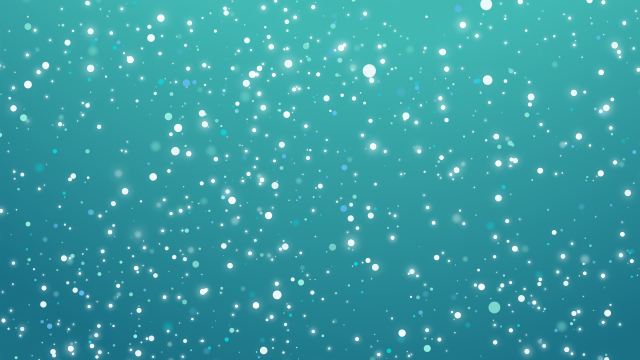
Reproduce this background procedurally as a WebGL 1 fragment shader.

```glsl
precision highp float;

uniform vec2 u_resolution;

float hash(vec2 p) {
    return fract(sin(dot(p, vec2(127.1, 311.7))) * 43758.5453);
}

float valueNoise(vec2 p) {
    vec2 cell = floor(p);
    vec2 f = fract(p);
    f = f * f * (3.0 - 2.0 * f);
    float low = mix(hash(cell), hash(cell + vec2(1.0, 0.0)), f.x);
    float high = mix(hash(cell + vec2(0.0, 1.0)), hash(cell + vec2(1.0)), f.x);
    return mix(low, high, f.y);
}

// Teal gradient, lightest at the top centre and dimmer towards the sides
vec3 waterColor(vec2 uv) {
    float side = uv.x - 0.56;
    float ripple = valueNoise(uv * vec2(3.0, 2.0)) - 0.5;
    float light = 0.14 + 1.0 * uv.y - 1.15 * side * side + 0.06 * ripple;
    return mix(vec3(0.10, 0.445, 0.525), vec3(0.25, 0.71, 0.695), clamp(light, 0.0, 1.05));
}

// White up to the given share, then mint, blue and cyan
vec3 dotTint(float pick, float whiteShare) {
    float tinted = (pick - whiteShare) / (1.0 - whiteShare);
    vec3 tint = vec3(0.98, 1.0, 1.0);
    tint = mix(tint, vec3(0.60, 0.95, 0.88), step(0.0, tinted));
    tint = mix(tint, vec3(0.38, 0.74, 0.96), step(0.5, tinted));
    return mix(tint, vec3(0.03, 0.85, 0.87), step(0.78, tinted));
}

// Share of cells that hold a dot, clumped and thinner near the sides
float dotDensity(vec2 p, float aspect) {
    float side = abs(p.x / aspect - 0.5) * 2.0;
    float clumps = mix(0.4, 1.6, valueNoise(p * 5.0 + 17.0));
    return clumps * mix(1.25, 0.7, side * side);
}

// Scatters one layer of dots over a jittered grid
vec3 addDots(vec3 color, vec2 p, float aspect, float cellSize, vec2 radii,
             float share, float whiteShare, float blur, float opacity, float seed) {
    vec2 grid = p / cellSize + seed * 0.37;
    float pixel = 1.0 / u_resolution.y;
    for (int j = -1; j <= 1; j++) {
        for (int i = -1; i <= 1; i++) {
            vec2 cell = floor(grid) + vec2(float(i), float(j));
            vec2 key = cell + seed * 19.7;
            vec2 jitter = vec2(hash(key + 3.1), hash(key + 7.3));
            vec2 center = (cell + jitter - seed * 0.37) * cellSize;
            float present = step(hash(key), share * dotDensity(center, aspect));

            float size = hash(key + 11.9);
            float radius = mix(radii.x, radii.y, size * size);
            float dist = length(p - center);
            float edge = max(0.7 * pixel, blur * radius);
            float disc = 1.0 - smoothstep(radius - edge, radius + edge, dist);

            // White dots are nearly opaque and carry a halo
            float pick = hash(key + 23.7);
            float isWhite = 1.0 - step(whiteShare, pick);
            float faintest = mix(0.6, 0.88, isWhite);
            float alpha = opacity * mix(faintest, 1.0, hash(key + 31.3));
            float reach = dist / (radius * 2.0);
            float glow = 0.45 * isWhite * hash(key + 41.1) * exp(-reach * reach);
            color = mix(color, dotTint(pick, whiteShare), present * alpha * max(disc, glow));
        }
    }
    return color;
}

void main() {
    vec2 uv = gl_FragCoord.xy / u_resolution;
    float aspect = u_resolution.x / u_resolution.y;
    vec2 p = vec2(uv.x * aspect, uv.y);

    vec3 color = waterColor(uv);

    // Faint blurred dots behind, then sharp ones from tiny to large
    color = addDots(color, p, aspect, 0.090, vec2(0.006, 0.013), 0.35, 0.30, 0.70, 0.40, 1.0);
    color = addDots(color, p, aspect, 0.045, vec2(0.0015, 0.003), 0.50, 0.55, 0.20, 0.80, 2.0);
    color = addDots(color, p, aspect, 0.050, vec2(0.003, 0.006), 0.55, 0.66, 0.15, 1.00, 3.0);
    color = addDots(color, p, aspect, 0.075, vec2(0.0058, 0.0108), 0.55, 0.78, 0.13, 1.00, 4.0);
    color = addDots(color, p, aspect, 0.280, vec2(0.011, 0.021), 0.32, 0.95, 0.10, 0.98, 5.0);

    gl_FragColor = vec4(color, 1.0);
}
```
